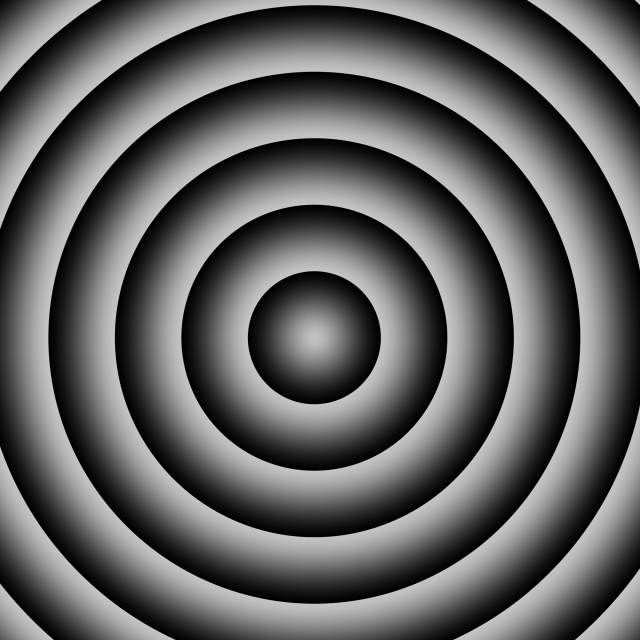
A Shadertoy shader for this background:

```glsl
// Concentric grey rings around a point slightly off the canvas centre.
// The radius is cut into equal bands; each fades outward from light grey
// to black with a soft S-shaped falloff and ends at a crisp, smoothed rim.

// Grey level across one band, t = 0 at its inner rim and 1 at its outer rim
float bandShade(float t) {
    t = clamp(t, 0.0, 1.0);
    return 0.77 * (1.0 - mix(t, smoothstep(0.0, 1.0, t), 0.65));
}

void mainImage(out vec4 fragColor, in vec2 fragCoord) {
    vec2 uv = fragCoord / iResolution.xy;
    float bandWidth = 0.1039;

    // Distance from the ring centre, counted in bands
    float bands = length(uv - vec2(0.4912, 0.4723)) / bandWidth;

    // Signed distance to the nearest rim; the centre itself has no rim
    float rim = bands - max(1.0, floor(bands + 0.5));

    // Blend the dark outer end into the next light band over about a pixel
    float softness = 0.7 / (bandWidth * iResolution.y);
    float outside = smoothstep(-softness, softness, rim);
    float grey = mix(bandShade(1.0 + rim), bandShade(rim), outside);

    fragColor = vec4(vec3(grey), 1.0);
}
```
